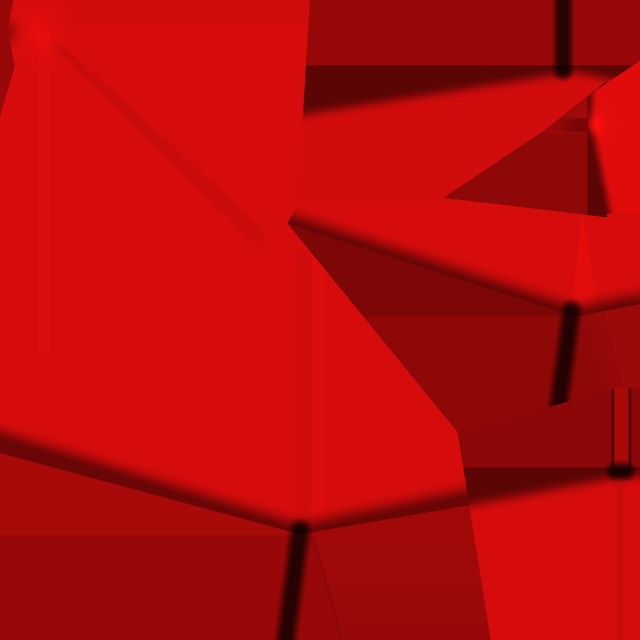
This background is drawn by a three.js fragment shader. Its source:

```glsl
varying vec2 vUv;

float fill(float d) {
  return smoothstep(-0.001, 0.001, d);
}

// Height at x of the line through a
float rise(float x, vec2 a, float slope) {
  return a.y + (x - a.x) * slope;
}

float segment(vec2 p, vec2 a, vec2 b) {
  vec2 ab = b - a;
  return length(p - a - ab * clamp(dot(p - a, ab) / dot(ab, ab), 0.0, 1.0));
}

// Dark soft channel between two points
float groove(vec2 p, vec2 a, vec2 b, float radius) {
  return 1.0 - 0.75 * (1.0 - smoothstep(0.2 * radius, radius, segment(p, a, b)));
}

// Shade of a sheet that bends away at distance zero
float bend(float d, float width) {
  float near = 1.0 - smoothstep(0.0, width, d);
  return 1.0 - 0.52 * near * near;
}

float band(float x, float a, float b) {
  return smoothstep(a - 0.002, a + 0.002, x) - smoothstep(b - 0.002, b + 0.002, x);
}

float glow(vec2 p, vec2 center, float radius) {
  vec2 q = (p - center) / radius;
  return exp(-dot(q, q));
}

float leftSheet(vec2 p) {
  float sheet = 0.84 - 0.025 * fill(p.y - 0.963) * smoothstep(0.08, 0.12, p.x);

  // Faint ridges and diagonal crease
  sheet += 0.02 * band(p.x, 0.059, 0.078) * band(p.y, 0.45, 0.95);
  float column = band(p.y, 0.16, 0.61);
  sheet += column * (0.02 * band(p.x, 0.486, 0.508) - 0.03 * band(p.x, 0.461, 0.486));
  float crease = segment(p, vec2(0.09, 0.928), vec2(0.40, 0.635));
  sheet -= 0.05 * (1.0 - smoothstep(0.004, 0.006 + 0.04 * p.x, crease));

  // Corner sliver and bright knot
  float sliver = min(0.023 + (p.y - 0.896) * 0.295, 0.012 + abs(p.y - 0.954) * 0.19);
  sheet += 0.06 * glow(p, vec2(0.06, 0.948), 0.032);
  sheet *= 1.0 - 0.3 * glow(p, vec2(0.01, 0.95), 0.018);
  sheet = mix(sheet, 0.60, fill(sliver - p.x));

  // Lower fold and the faces beneath it
  float seam = max(0.310 - p.x * 0.309, rise(p.x, vec2(0.469, 0.165), 0.21));
  float under = mix(0.60, 0.66, fill(p.y - 0.164) * fill(0.469 - p.x));
  under += 0.03 * fill(p.x - 0.49 - 0.3 * (0.16 - p.y)) * smoothstep(0.0, 0.16, p.y);
  float lip = 0.038 * abs(p.x - 0.469);
  under = mix(under, 0.42, fill(p.y - seam + lip));
  under -= 0.05 * (1.0 - smoothstep(0.001, 0.004, segment(p, vec2(0.49, 0.16), vec2(0.534, 0.0))));
  sheet = mix(under, sheet * bend(p.y - seam, 0.045), fill(p.y - seam));
  return sheet * groove(p, vec2(0.469, 0.172), vec2(0.444, -0.02), 0.023);
}

float rightSheets(vec2 p) {
  // Upper wing with its two folds
  float top = min(rise(p.x, vec2(0.477, 0.832), 0.157), rise(p.x, vec2(0.898, 0.898), -0.21));
  float low = max(rise(p.x, vec2(0.449, 0.651), -0.325), rise(p.x, vec2(0.898, 0.505), 0.196));
  float wing = mix(0.84, 0.82, fill(p.y - 0.681));
  wing += 0.05 * band(p.x, 0.908 - 0.1 * (0.66 - p.y), 0.911 + 0.17 * (0.66 - p.y)) * fill(0.66 - p.y);
  wing *= bend(top - p.y, 0.032) * bend(p.y - low, 0.045);
  float tone = mix(wing, mix(0.36, 0.60, fill(p.y - 0.898)), fill(p.y - top));
  tone *= groove(p, vec2(0.880, 1.02), vec2(0.880, 0.890), 0.021);

  // Dark faces under the wing
  float under = mix(0.56, 0.49, fill(p.y - 0.5065) * fill(0.898 - p.x));
  under += 0.05 * smoothstep(0.90, 0.96, p.x + 0.25 * (p.y - 0.5));
  tone = mix(tone, under, fill(low - p.y));
  tone *= groove(p, vec2(0.893, 0.515), vec2(0.872, 0.360), 0.022);

  // Triangular recess
  float roof = max(rise(p.x, vec2(0.693, 0.691), 0.669), rise(p.x, vec2(0.844, 0.792), 0.78));
  float ground = rise(p.x, vec2(0.693, 0.691), -0.12);
  float recess = min(min(roof - p.y, p.y - ground), 0.948 - p.x);
  float inside = mix(0.56, 0.62, fill(p.y - 0.792));
  inside *= 1.0 - 0.25 * band(p.y, 0.794, 0.815) * smoothstep(0.85, 0.91, p.x);
  tone = mix(tone, mix(inside, 0.36, fill(p.x - 0.918)), fill(recess));

  // Bright facet at the right
  float facetLeft = 0.918 + 0.21 * max(0.0, 0.805 - p.y);
  float facetTop = rise(p.x, vec2(0.918, 0.850), 0.67);
  float facet = min(min(p.x - facetLeft, facetTop - p.y), p.y - 0.666);
  float bright = 0.88 * bend(p.x - facetLeft, 0.022);
  bright += 0.25 * glow(p, vec2(0.923, 0.805), 0.016);
  tone = mix(tone, bright, fill(facet));

  // Lower panel, post and lit sheet
  float joint = min(rise(p.x, vec2(0.715, 0.324), 0.28), 0.393);
  float seam = min(rise(p.x, vec2(0.730, 0.221), 0.19), 0.267);
  float panel = mix(0.36, 0.55, fill(p.y - 0.2695));
  float post = 0.66 - 0.4 * smoothstep(0.009, 0.014, abs(p.x - 0.971));
  panel = mix(panel, post, band(p.x, 0.956, 0.986) * fill(p.y - 0.2695));
  float lit = 0.84 - 0.05 * glow(vec2(p.x, 0.0), vec2(0.968, 0.0), 0.008);
  panel = mix(panel, lit * bend(seam - p.y, 0.035), fill(seam - p.y));
  panel *= groove(p, vec2(0.962, 0.264), vec2(0.978, 0.264), 0.020);
  return mix(tone, panel, fill(joint - p.y));
}

void main() {
  vec2 p = vUv;

  // Outline between the left sheet and the right ones
  float upper = min(0.465 + (p.y - 0.681) * 0.06, 0.449 + (p.y - 0.651) * 0.53);
  float lower = min(0.449 + (0.651 - p.y) * 0.815, 0.715 + (0.324 - p.y) * 0.16);
  float border = max(upper, lower);

  float tone = mix(leftSheet(p), rightSheets(p), fill(p.x - border));
  gl_FragColor = vec4(tone * vec3(1.0, 0.055, 0.055), 1.0);
}
```
